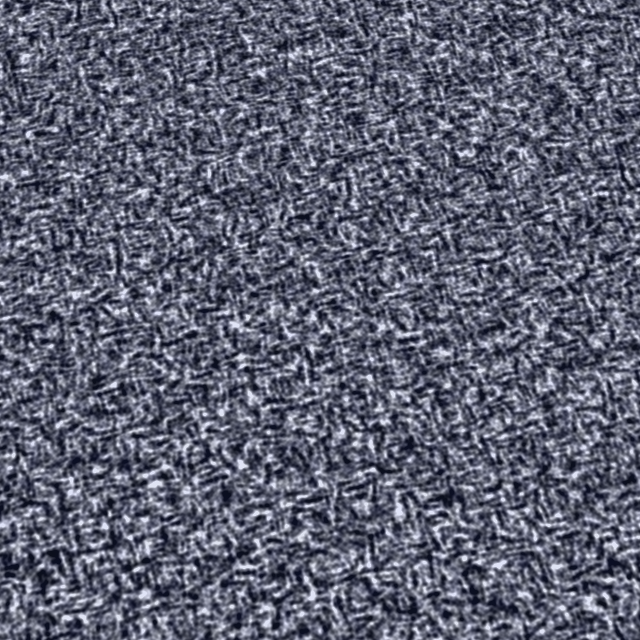
Reproduce this texture procedurally as a Shadertoy shader.

```glsl
// Blue-grey woven cloth: short crossed threads, finer towards the top.
#define THREAD_ANGLE 0.27
#define THREAD_FREQ vec2(40.0, 98.0)
#define GRAIN_FREQ 135.0
#define PATCH_FREQ 16.0
#define RECESSION 0.2
#define WARP 0.004
#define THREAD_GAIN 0.9
#define GRAIN_GAIN 0.42
#define PATCH_GAIN 0.2
#define MEAN_TONE 0.35
#define TONE_SPREAD 0.185
#define TINT vec3(0.0, 0.013, 0.083)

float hash(vec2 p) {
    vec3 q = fract(p.xyx * vec3(0.1031, 0.1030, 0.0973));
    q += dot(q, q.yzx + 33.33);
    return fract((q.x + q.y) * q.z);
}

// Contribution of one lattice corner with a random unit gradient.
float corner(vec2 cell, vec2 offset) {
    float angle = 6.2832 * hash(cell);
    return dot(vec2(cos(angle), sin(angle)), offset);
}

// Gradient noise scaled to a standard deviation of about one.
float noise(vec2 p) {
    vec2 i = floor(p), f = p - i;
    vec2 w = f * f * f * (f * (f * 6.0 - 15.0) + 10.0);
    vec2 e = vec2(1.0, 0.0);
    float low = mix(corner(i, f), corner(i + e, f - e), w.x);
    float high = mix(corner(i + e.yx, f - e.yx), corner(i + e.xx, f - e.xx), w.x);
    return 4.63 * mix(low, high, w.y);
}

mat2 rotation(float a) {
    return mat2(cos(a), -sin(a), sin(a), cos(a));
}

void mainImage(out vec4 fragColor, in vec2 fragCoord) {
    vec2 uv = fragCoord / iResolution.xy;

    // Cloth plane receding upwards, slightly bent
    vec2 plane = (uv - vec2(0.5, 0.0)) / (1.0 - RECESSION * uv.y);
    vec2 cloth = rotation(THREAD_ANGLE) * plane;
    cloth += WARP * 0.5 * vec2(noise(plane * 19.0 + 51.3), noise(plane * 19.0 + 87.7));

    // Two thread directions, each leading in its own patches
    float across = noise(cloth * THREAD_FREQ + 113.4);
    float along = noise(cloth * THREAD_FREQ.yx + 271.8);
    float lead = 0.75 + 0.5 * noise(plane * 24.0 + 33.1);
    float threads = across * cos(lead) + along * sin(lead);

    // Fine fibres and broad unevenness
    float grain = noise(rotation(0.9) * plane * GRAIN_FREQ + 417.2);
    float patches = noise(plane * PATCH_FREQ + 9.6);
    float level = THREAD_GAIN * threads + GRAIN_GAIN * grain + PATCH_GAIN * patches;
    level *= mix(1.08, 0.9, uv.y);

    // Tone curve with a longer bright tail
    float tone = MEAN_TONE + TONE_SPREAD * level + 0.018 * level * level;
    vec3 color = vec3(clamp(tone, 0.04, 0.88)) + TINT;
    color.b += 0.008 * noise(plane * 45.0 + 71.9);
    fragColor = vec4(clamp(color, 0.0, 1.0), 1.0);
}
```
